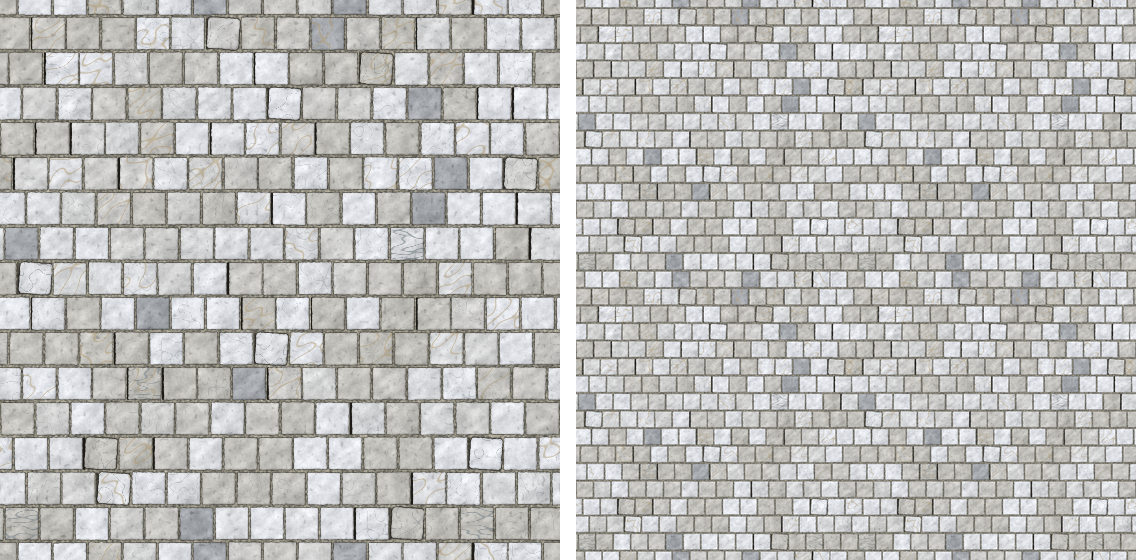
Left, the tile; right, the same tile 2 across and 2 down.
Write a WebGL 1 fragment shader that draws this texture.

```glsl
precision highp float;

uniform vec2 u_resolution;

const float REPEATS = 16.0;
const float ROW_SHIFT = 0.375;
const vec3 COOL_WHITE = vec3(0.885, 0.895, 0.915);
const vec3 WARM_GREY = vec3(0.765, 0.757, 0.735);
const vec3 SLATE = vec3(0.65, 0.665, 0.685);
const vec3 OCHRE = vec3(0.68, 0.59, 0.42);
const vec3 VEIN = vec3(0.50, 0.54, 0.56);
const vec3 GROUT = vec3(0.53, 0.515, 0.465);
const vec3 GAP = vec3(0.09, 0.085, 0.07);

float hash(vec2 p) {
  vec3 q = fract(p.xyx * 0.1031);
  q += dot(q, q.yzx + 33.33);
  return fract((q.x + q.y) * q.z);
}

// Independent random value of a block for each salt
float pick(vec2 id, float salt) {
  return hash(id + salt * vec2(19.7, 7.3));
}

float chance(vec2 id, float salt, float probability) {
  return step(pick(id, salt), probability);
}

float corner(vec2 cell, vec2 offset, float period) {
  float angle = 6.28318 * hash(mod(cell, period) + 0.37);
  return dot(vec2(cos(angle), sin(angle)), offset);
}

// Gradient noise that wraps after a whole period
float noise(vec2 p, float period) {
  vec2 i = floor(p);
  vec2 f = fract(p);
  vec2 u = f * f * f * (f * (f * 6.0 - 15.0) + 10.0);
  vec2 e = vec2(1.0, 0.0);
  float low = mix(corner(i, f, period), corner(i + e.xy, f - e.xy, period), u.x);
  float high = mix(corner(i + e.yx, f - e.yx, period), corner(i + e.xx, f - e.xx, period), u.x);
  return mix(low, high, u.y);
}

float fbm(vec2 p, float period) {
  float sum = 0.0;
  float gain = 0.6;
  for (int i = 0; i < 4; i++) {
    sum += gain * noise(p, period);
    p *= 2.0;
    period *= 2.0;
    gain *= 0.6;
  }
  return sum;
}

float ridge(float value, float width) {
  return 1.0 - smoothstep(0.0, width, abs(value));
}

vec2 rotate(vec2 p, float angle) {
  float c = cos(angle);
  float s = sin(angle);
  return vec2(c * p.x + s * p.y, c * p.y - s * p.x);
}

float roundedBox(vec2 p, vec2 halfSize, float radius) {
  vec2 q = abs(p) - halfSize + radius;
  return length(max(q, 0.0)) + min(max(q.x, q.y), 0.0) - radius;
}

vec3 stoneFace(vec2 p, vec2 id, float skewed) {
  vec2 seed = 64.0 * vec2(pick(id, 1.0), pick(id, 2.0));
  vec2 grain = rotate(p, 0.65);
  float cloud = fbm(p * 2.5 + seed, 256.0);
  float streak = noise(grain * vec2(1.3, 5.0) + seed.yx, 256.0);
  float speck = noise(p * 15.0 + seed, 256.0);

  vec3 color = mix(WARM_GREY, COOL_WHITE, smoothstep(0.1, 0.85, pick(id, 3.0)));
  color = mix(color, SLATE, chance(id, 4.0, 0.03));
  color += 0.15 * cloud + 0.09 * streak + 0.04 * speck;
  color -= 0.06 * smoothstep(-0.2, 0.6, p.x - p.y) * pick(id, 5.0);
  color -= 0.12 * smoothstep(0.25, 0.6, noise(p * 7.0 + seed.yx, 256.0));

  // Ochre stains, fine cracks and wavy veins
  float stain = ridge(noise(grain * vec2(1.2, 2.5) + seed, 256.0), 0.06);
  color = mix(color, OCHRE, 0.5 * stain * chance(id, 6.0, 0.16));
  float crack = ridge(noise(p * 2.2 + seed.yx, 256.0), 0.03);
  color = mix(color, VEIN, crack * max(0.3 * chance(id, 7.0, 0.3), 0.55 * skewed));
  float wave = ridge(noise(p * vec2(1.6, 6.0) + seed, 256.0), 0.1);
  return mix(color, VEIN, 0.7 * wave * chance(id, 8.0, 0.02));
}

vec3 groutColor(vec2 uv, float d) {
  float sand = noise(uv * 192.0, 192.0) + 0.6 * noise(uv * 320.0, 320.0);
  float damp = fbm(uv * 24.0, 24.0);
  vec3 color = GROUT * (1.0 + 0.45 * sand + 0.25 * damp);
  return color * mix(0.62, 1.08, smoothstep(0.0, 0.045, d));
}

void main() {
  vec2 uv = gl_FragCoord.xy / u_resolution;
  float pixel = REPEATS / min(u_resolution.x, u_resolution.y);

  // Staggered rows of blocks
  vec2 grid = uv * REPEATS + vec2(-0.5, 0.46);
  float row = mod(floor(grid.y), REPEATS);
  grid.x += ROW_SHIFT * row;
  vec2 id = vec2(mod(floor(grid.x), REPEATS), row);
  vec2 local = fract(grid) - 0.5;

  // Uneven laying and chipped outlines
  float skewed = chance(id, 9.0, 0.045);
  float gap = max(chance(id, 10.0, 0.12), 0.6 * skewed);
  vec2 jitter = 0.02 * (vec2(pick(id, 11.0), pick(id, 12.0)) - 0.5);
  float angle = 0.025 * (pick(id, 13.0) - 0.5) - 0.06 * skewed;
  vec2 p = rotate(local - jitter - vec2(0.014 * gap, 0.0), angle);
  float chips = 0.016 * noise(uv * 96.0, 96.0) + 0.014 * noise(uv * 224.0, 224.0);
  float d = roundedBox(p, vec2(0.464, 0.453) - 0.012 * skewed, 0.035 + 0.06 * skewed) + chips;

  // Joint with a deep open gap left of some blocks
  vec3 color = groutColor(uv, d);
  float opening = (1.0 - smoothstep(-0.45, -0.42, local.x)) * (1.0 - smoothstep(0.44, 0.48, abs(local.y)));
  color = mix(color, GAP, 0.95 * gap * opening);
  color = mix(color, GAP, 0.5 * skewed * (1.0 - smoothstep(0.0, 0.06, d)));

  // Worn rim lit from the upper left
  vec3 face = stoneFace(p, id, skewed);
  float rim = smoothstep(-0.055, 0.0, d);
  face += rim * (0.10 * clamp(p.y - p.x, -0.6, 0.6) - 0.07);

  color = mix(face, color, smoothstep(-pixel * 0.6, pixel * 0.6, d));
  gl_FragColor = vec4(clamp(color, 0.0, 1.0), 1.0);
}
```
